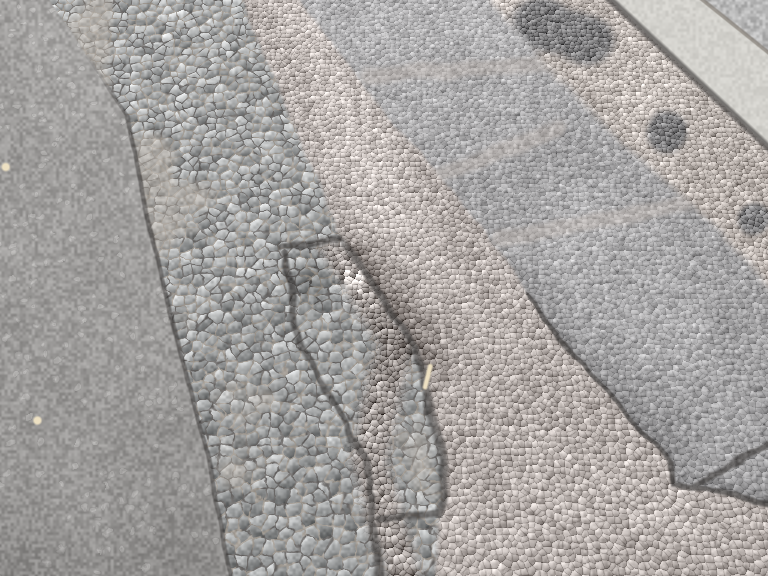
Reproduce this texture procedurally as a WebGL 2 fragment shader.

```glsl
#version 300 es
precision highp float;
// Worn road: smooth asphalt, cobbly tarmac, a pothole, a pale ridge, patches, kerb.
// Ragged polylines x(y) split the regions; cellular noise makes stones and grit.
#define STONE_SCALE 43.
#define GRIT_SCALE 82.
#define RAGGED .016
#define GRAIN .16
#define ASPHALT vec3(.6, .594, .588)
#define COBBLE vec3(.64, .648, .65)
#define MORTAR vec3(.64, .615, .585)
#define RIDGE vec3(.735, .705, .69)
#define PATCH vec3(.67, .667, .672)
#define DIRT vec3(.785, .755, .735)
#define KERB vec3(.825, .82, .8)
#define CRACK vec3(.3, .29, .285)
uniform vec2 u_resolution;
out vec4 outColor;

vec2 hash2(vec2 p) {
  vec3 h = fract(p.xyx * vec3(.1031, .103, .0973));
  h += dot(h, h.yzx + 33.33);
  return fract((h.xx + h.yz) * h.zy);
}
float noise(vec2 p) {
  vec2 i = floor(p), f = fract(p), e = vec2(1, 0);
  f = f * f * (3. - 2. * f);
  return mix(mix(hash2(i).x, hash2(i + e).x, f.x),
    mix(hash2(i + e.yx).x, hash2(i + 1.).x, f.x), f.y);
}
float fbm(vec2 p) {
  float sum = 0., amp = .5;
  for (int i = 0; i < 4; i++) { sum += amp * noise(p); p = p * 2.1 + 7.3; amp *= .5; }
  return sum;
}
// Centre distance, gap to neighbour, random id, top-left lighting
vec4 stones(vec2 p) {
  vec2 near = p;
  float d1 = 9., d2 = 9., id = 0.;
  for (int i = 0; i < 9; i++) {
    vec2 c = floor(p) + vec2(i % 3, i / 3) - 1., r = p - c - .1 - .8 * hash2(c);
    float d = length(r);
    if (d < d1) { d2 = d1; d1 = d; near = r; id = hash2(c + 19.).y; }
    else d2 = min(d2, d);
  }
  return vec4(d1, d2 - d1, id, dot(near, vec2(-.45, .89)));
}
// Horizontal distance to a boundary with evenly spaced knots, top to bottom
float side(vec2 p, float k[6]) {
  float t = clamp(5. - 5. * p.y, 0., 4.999);
  int i = int(t);
  return p.x - mix(k[i], k[i + 1], fract(t));
}
float segment(vec2 p, vec4 s) {
  vec2 d = s.zw - s.xy;
  p -= s.xy;
  return length(p - d * clamp(dot(p, d) / dot(d, d), 0., 1.));
}
float line(float d, float width) { return 1. - smoothstep(.3 * width, width, abs(d)); }
float edge(float d, float soft) { return smoothstep(-soft, soft, d); }
float blob(vec2 p, float x, float y, float r) {
  p = (p - vec2(x, y)) / r;
  return exp(-dot(p, p));
}

void main() {
  vec2 p = gl_FragCoord.xy / u_resolution.y;
  float aa = 1.5 / u_resolution.y;
  vec2 w = p + RAGGED * (vec2(fbm(p * 22.), fbm(p * 22. + 40.)) - .47);
  vec2 q = vec2(p.x - .6, p.y) * (1. + .45 * p.y);
  vec4 st = stones(q * STONE_SCALE + .7 * fbm(p * 50.)), gr = stones(q * GRIT_SCALE);
  float broad = fbm(p * 7.) - .47, fine = noise(p * 190.) - .5, rise = .07 * (p.y - .4);
  float grain = .14 * (gr.z - .5) + .25 * gr.w - .1 * line(gr.y, .25);

  // Region boundaries
  float seam = side(mix(p, w, .4), float[](.085, .222, .26, .309, .363, .4));
  float ridge = side(w, float[](.42, .505, .585, .72, .77, .755));
  float slab = side(w, float[](.52, .67, .84, .98, 1.16, 1.21));
  float verge = side(w, float[](.85, 1.03, 1.25, 1.42, 1.5, 1.5));
  float kerb = p.x - 2.13 + 1.07 * p.y, path = p.x - 2.47 + 1.25 * p.y;

  // Smooth asphalt with pale chips
  float chip = step(.8, st.z) * line(st.x + .5 * fine, .34);
  vec3 col = ASPHALT + rise + .1 * broad + .12 * chip;

  // Cobbles in sandy mortar
  vec3 mortar = mix(MORTAR, CRACK + .14, smoothstep(.4, .6, noise(p * 65.)));
  vec3 cobble = COBBLE + .2 * (st.z - .5) + .24 * st.w + rise;
  cobble = mix(mortar, cobble, smoothstep(.03, .2, st.y));
  cobble = mix(cobble, MORTAR + .06, .6 * smoothstep(.08, .22, broad));
  col = mix(col, cobble, edge(seam, aa));
  col = mix(col, CRACK, .65 * line(seam, .006) * smoothstep(.95, .75, p.y));

  // Pothole: rubble channel, cracked outline, loose stones
  float below = smoothstep(.6, .56, w.y);
  float hole = side(w, float[](.57, .57, .57, .685, .64, .7));
  col = mix(col, RIDGE - .08 + 1.5 * grain, .9 * below * line(hole, .05));
  float crack = side(w, float[](.49, .49, .49, .52, .635, .66));
  crack = min(abs(crack) + .1 * (1. - below), segment(w, vec4(.49, .57, .59, .585)));
  crack = min(crack, segment(w, vec4(.66, .1, .76, .11)));
  col = mix(col, CRACK, .7 * line(crack, .009));
  col -= .13 * (blob(p, .54, .51, .04) + blob(p, .7, .4, .04));
  col += .24 * step(.55, gr.z) * blob(p, .62, .52, .035);

  // Pale ridge with a shaded left flank
  float flank = below * smoothstep(.32, .37, p.y);
  vec3 ground = RIDGE + grain + .1 * broad - .25 * flank * exp(-max(ridge, 0.) / .045);
  ground += .07 * smoothstep(.3, .6, p.y) * blob(vec2(ridge, 0), .1, 0., .07);
  col = mix(col, ground, edge(ridge, .006));
  col = mix(col, CRACK, .65 * line(ridge, .011) * below * step(.1, p.y));

  // Rough patches, joints and dark lower rim
  float low = min(slab, w.y - .155 + .22 * (w.x - 1.2)), sharp = smoothstep(.58, .48, p.y);
  float bump = step(.35, st.z) * line(st.x, .42);
  vec3 rough = PATCH + rise + .12 * broad + .45 * bump * st.w + .6 * grain;
  float joint = min(segment(w, vec4(.64, .87, .95, .89)), segment(w, vec4(.75, .69, .97, .78)));
  joint = min(joint, segment(w, vec4(.87, .585, 1.19, .645)));
  rough = mix(rough, DIRT - .05, .5 * line(joint, .022));
  rough -= .13 * sharp * exp(-max(low, 0.) / .03);
  col = mix(col, rough, edge(low, .006));
  float rim = min(abs(low) + .1 * (1. - sharp), segment(w, vec4(1.2, .155, 1.34, .235)));
  col = mix(col, CRACK, .75 * line(rim, .008));

  // Dusty verge with gravel heaps
  float heap = blob(p, .94, .96, .05) + blob(p, 1.02, .93, .05)
    + blob(p, 1.16, .77, .04) + blob(p, 1.31, .62, .035);
  heap = smoothstep(.25, .6, heap + .5 * broad);
  vec3 dust = mix(DIRT + .2 * broad, PATCH - .15, heap) + grain;
  col = mix(col, dust, edge(verge, .015)) + GRAIN * fine;

  // Kerb, pavement and litter
  col = mix(col, KERB + .08 * fine, edge(kerb, aa));
  col = mix(col, CRACK, .7 * line(kerb, .014));
  col = mix(col, vec3(.72) + .2 * fine, edge(path, aa));
  col = mix(col, MORTAR - .12, .7 * line(path, .008));
  float litter = segment(p, vec4(.738, .328, .747, .364)) - .004;
  litter = min(litter, min(length(p - vec2(.01, .71)), length(p - vec2(.065, .27))) - .007);
  col = mix(col, vec3(.93, .88, .76), edge(-litter, aa));
  outColor = vec4(col, 1);
}
```
